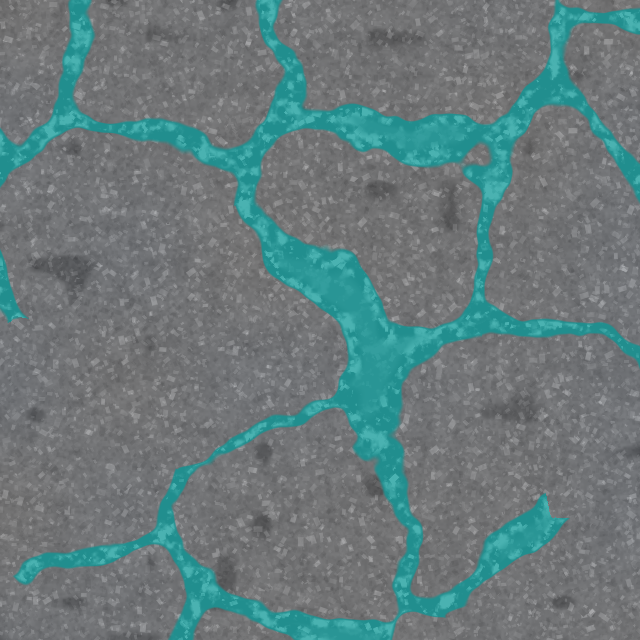
A WebGL 1 fragment shader for this texture:

```glsl
precision highp float;
// Grey asphalt with fine angular stone chips, crossed by a network of teal cracks.
// The cracks are warped Voronoi borders with some edges left out and widths
// driven by noise; the stone is layered rotated flecks over value noise.
uniform vec2 u_resolution;

float hash(vec2 p) {
  return fract(sin(dot(p, vec2(127.1, 311.7))) * 43758.5453);
}

vec2 hash2(vec2 p) {
  return vec2(hash(p), hash(p + vec2(37.2, 91.7)));
}

float noise(vec2 p) {
  vec2 i = floor(p), f = fract(p);
  f = f * f * (3.0 - 2.0 * f);
  return mix(mix(hash(i), hash(i + vec2(1.0, 0.0)), f.x),
             mix(hash(i + vec2(0.0, 1.0)), hash(i + 1.0), f.x), f.y);
}

vec2 noise2(vec2 p) {
  return vec2(noise(p), noise(p + vec2(53.1, 17.9))) - 0.5;
}

// Randomly turned, skewed chips; returns a signed shade
float flecks(vec2 p, float seed) {
  vec2 cell = floor(p);
  float shade = 0.0;
  for (int y = -1; y <= 1; y++) {
    for (int x = -1; x <= 1; x++) {
      vec2 id = cell + vec2(float(x), float(y));
      vec2 look = hash2(id + seed + 17.3);
      vec2 q = p - id - hash2(id + seed);
      float a = 6.2832 * look.x;
      q = mat2(cos(a), -sin(a), sin(a), cos(a)) * q;
      float size = mix(0.22, 0.55, hash(id + seed + 5.7));
      float edge = max(abs(q.x + 0.25 * q.y), abs(q.y - 0.3 * q.x) * 1.6);
      float mask = 1.0 - smoothstep(size - 0.12, size + 0.1, edge);
      shade = mix(shade, look.y * look.y * 1.2 - 0.25, mask);
    }
  }
  return shade;
}

// Signed distance to the cracks, in Voronoi cell units
float cracks(vec2 p, float halfWidth) {
  vec2 cell = floor(p), nearId = cell, nearPos = vec2(0.0);
  float nearest = 9.0;
  for (int y = -1; y <= 1; y++) {
    for (int x = -1; x <= 1; x++) {
      vec2 id = cell + vec2(float(x), float(y));
      vec2 r = id + 0.05 + 0.9 * hash2(id + 3.0) - p;
      if (dot(r, r) < nearest) {
        nearest = dot(r, r);
        nearId = id;
        nearPos = r;
      }
    }
  }
  // Smooth union of the kept borders rounds the junctions
  float sum = 0.000001;
  for (int y = -2; y <= 2; y++) {
    for (int x = -2; x <= 2; x++) {
      vec2 id = nearId + vec2(float(x), float(y));
      vec2 r = id + 0.05 + 0.9 * hash2(id + 3.0) - p;
      vec2 across = r - nearPos;
      float kept = step(0.24, hash(nearId + id + 71.0));
      if (dot(across, across) > 0.0001 && kept > 0.5) {
        float d = dot(0.5 * (r + nearPos), normalize(across));
        sum += exp(-26.0 * (d - halfWidth));
      }
    }
  }
  return -log(sum) / 26.0;
}

void main() {
  vec2 uv = gl_FragCoord.xy / u_resolution.y;

  // Stone
  float chips = flecks(uv * 72.0, 0.0);
  float grit = flecks(uv * 118.0 + 9.0, 40.0);
  float fine = noise(uv * 210.0) - 0.5;
  float patchy = noise(uv * 42.0) - 0.5;
  float grey = 0.447 + 0.13 * chips + 0.10 * grit + 0.045 * fine + 0.04 * patchy;
  grey -= 0.10 * smoothstep(0.86, 0.96, noise(uv * 17.0 + 6.0));
  float warmth = noise(uv * 5.0 + 30.0) - 0.4;
  vec3 stone = vec3(grey) + vec3(-0.004, 0.001, 0.010) + warmth * vec3(0.012, 0.0, -0.014);

  // Crack shape: wandering lines, swollen pools and tapering gaps
  vec2 p = uv * 3.3 + vec2(4.3, 7.6);
  p += 0.22 * noise2(p * 2.3) + 0.075 * noise2(p * 7.0) + 0.025 * noise2(p * 17.0);
  float pool = smoothstep(0.62, 0.92, noise(uv * 5.2 + 12.0));
  float gap = smoothstep(0.70, 0.86, noise(uv * 6.5 + 47.0));
  float halfWidth = 0.028 + 0.026 * noise(uv * 13.0) + 0.13 * pool - 0.13 * gap;
  float d = cracks(p, halfWidth);
  float cover = 1.0 - smoothstep(-0.008, 0.008, d);

  // Teal with lighter mottling, calmer in the pools and darker at the rim
  float mottle = noise(uv * 75.0 + 3.0) + 0.55 * chips + 0.5 * grit + 0.3 * fine;
  float light = smoothstep(0.35, 0.95, mottle);
  light = mix(light, 0.2 + 0.25 * light, smoothstep(0.06, 0.11, -d));
  light *= smoothstep(0.0, 0.022, -d);
  vec3 teal = mix(vec3(0.13, 0.555, 0.555), vec3(0.29, 0.70, 0.695), light);

  gl_FragColor = vec4(mix(stone, teal, cover), 1.0);
}
```
